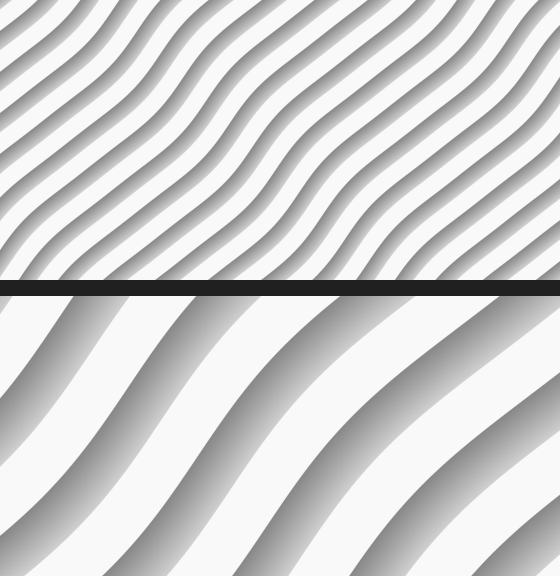
Top, the full canvas; bottom, a detail of the centre.
Give the GLSL for this pattern, as a WebGL 1 fragment shader.

```glsl
precision highp float;
// Diagonal wavy white bands, each casting a soft grey shadow on the band below.

uniform vec2 u_resolution;

const float TAU = 6.2831853;
const float BAND_STEP = 0.1651;    // spacing across the bands, in canvas heights
const float SHADOW_SHARE = 0.475;  // shadowed part of each repeat
const vec3 PAPER = vec3(0.975);
const vec3 SHADOW_DARK = vec3(0.53);
const vec3 SHADOW_LIGHT = vec3(0.815);

// Skewed wave: falls quickly, rises slowly.
float skewedWave(float along, float period, float height, float skew) {
  float angle = TAU * along / period;
  return height * cos(angle) + skew * sin(2.0 * angle);
}

// Band number at a point; whole numbers lie on the dark shadow edges.
float bandPhase(vec2 p) {
  float across = p.x + 1.0 - p.y;
  float along = p.x + p.y - 1.0;
  float bend = skewedWave(along - 0.052, 1.302, 0.0326, 0.0065);
  return (across - 0.0964 - 0.024 * along - bend) / BAND_STEP;
}

// Shadow ramp inside its share of the repeat, plain paper elsewhere.
vec3 shadeBand(float phase, float share, float blur) {
  float offset = fract(phase - 0.5 * share + 0.5) - 0.5;
  float ramp = clamp(offset / share + 0.5, 0.0, 1.0);
  float inside = 1.0 - smoothstep(-blur, blur, abs(offset) - 0.5 * share);
  return mix(PAPER, mix(SHADOW_DARK, SHADOW_LIGHT, ramp), inside);
}

void main() {
  vec2 p = gl_FragCoord.xy / u_resolution.y;
  float blur = 1.1 / (u_resolution.y * BAND_STEP);
  gl_FragColor = vec4(shadeBand(bandPhase(p), SHADOW_SHARE, blur), 1.0);
}
```
